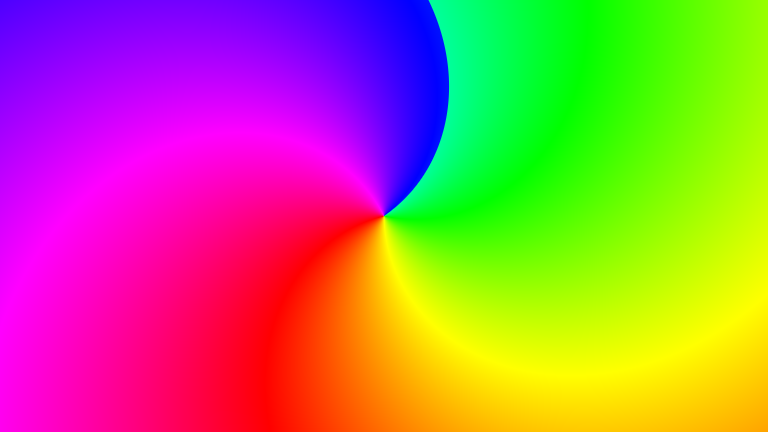
This background is drawn by a Shadertoy shader. Its source:

```glsl
// A rainbow swirl: hue follows the angle around the centre, twisted by
// the radius into a spiral. The hue range covers less than a full cycle,
// so a crisp curved seam remains where blue meets sea green.

const float TAU = 6.2831853;
const float TWIST = 1.5; // radians per canvas height

// Fully saturated colour for a hue measured in turns
vec3 spectrum(float hue) {
    vec3 wave = abs(mod(hue * 6.0 + vec3(0.0, 4.0, 2.0), 6.0) - 3.0);
    return clamp(wave - 1.0, 0.0, 1.0);
}

// Colour at a fraction of the way around the spiral, starting at the seam
vec3 swirlColor(float fraction) {
    return spectrum(0.655 + 0.78 * fraction);
}

void mainImage(out vec4 fragColor, in vec2 fragCoord) {
    // Centred coordinates in units of canvas height
    vec2 p = (fragCoord - 0.5 * iResolution.xy) / iResolution.y;
    float radius = length(p);
    float angle = radius > 0.0 ? atan(p.y, p.x) : 0.0;

    // Untwist the spiral into turns past the seam
    float turn = (angle - 0.602 - TWIST * radius) / TAU;
    float fraction = fract(turn);

    // Signed distance to the seam, corrected for the slant of the spiral
    float side = fract(turn + 0.5) - 0.5;
    float slant = sqrt(1.0 + TWIST * TWIST * radius * radius);
    float seamDistance = side * TAU * radius / slant;

    // Blend both sides of the seam over one pixel
    vec3 before = swirlColor(side < 0.0 ? fraction : 1.0);
    vec3 after = swirlColor(side < 0.0 ? 0.0 : fraction);
    float blend = clamp(seamDistance * iResolution.y + 0.5, 0.0, 1.0);
    fragColor = vec4(mix(before, after, blend), 1.0);
}
```
